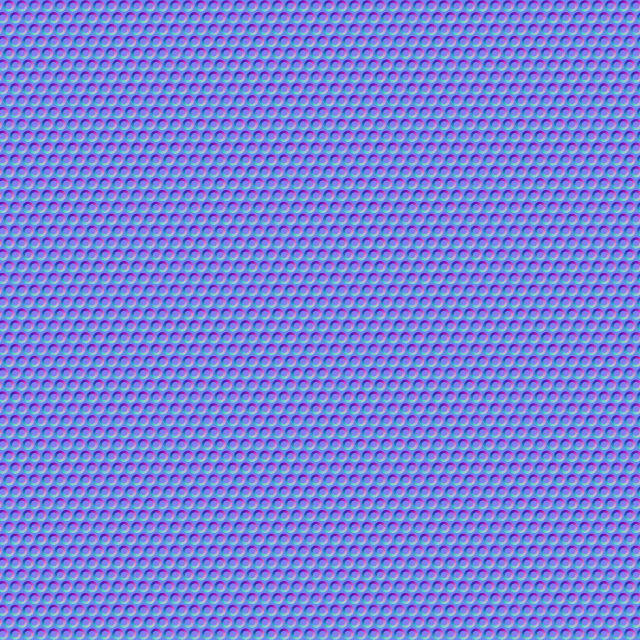
Reproduce this texture map procedurally as a Shadertoy shader.

```glsl
// Tangent-space normal map of small raised discs in staggered rows.

const vec2 GRID = vec2(50.0, 54.0); // discs across, rows down

float hash(vec2 p) {
    vec3 q = fract(p.xyx * 0.1031);
    q += dot(q, q.yzx + 33.33);
    return fract((q.x + q.y) * q.z);
}

void mainImage(out vec4 fragColor, in vec2 fragCoord) {
    // Staggered cells: every other row shifts by half a pitch
    vec2 cell = fragCoord / iResolution.xy * GRID;
    float row = floor(cell.y);
    cell.x += 0.3 + 0.5 * mod(row, 2.0);
    vec2 id = vec2(mod(floor(cell.x), GRID.x), row);

    // Offset from the disc centre, in row heights
    vec2 offset = (fract(cell) - 0.5) * vec2(GRID.y / GRID.x, 1.0);
    float radius = length(offset);
    vec2 outward = offset / max(radius, 0.001);

    // Sloped rim between the flat top and the ground
    float blur = max(0.05, 0.5 * GRID.y / iResolution.y);
    float outside = smoothstep(0.48 - blur, 0.48 + blur, radius);
    float rim = smoothstep(0.27 - blur, 0.27 + blur, radius) * (1.0 - outside);

    // Slight change of slope from disc to disc, steeper at the upper left
    float steepness = 0.74 + 0.08 * (hash(id) - 0.5);
    steepness += 0.1 * dot(outward, vec2(-0.5, 0.86));

    // Green points down; the ground leans a little to the left
    vec2 tilt = vec2(outward.x, -outward.y) * rim * steepness;
    tilt += mix(vec2(0.03, 0.0), vec2(-0.16, 0.08), outside);
    tilt /= max(1.0, length(tilt) / 0.95);
    float height = sqrt(1.0 - dot(tilt, tilt));

    vec3 color = 0.5 + 0.5 * vec3(tilt, height);
    color.b -= 0.05 + 0.05 * rim;
    fragColor = vec4(color, 1.0);
}
```
